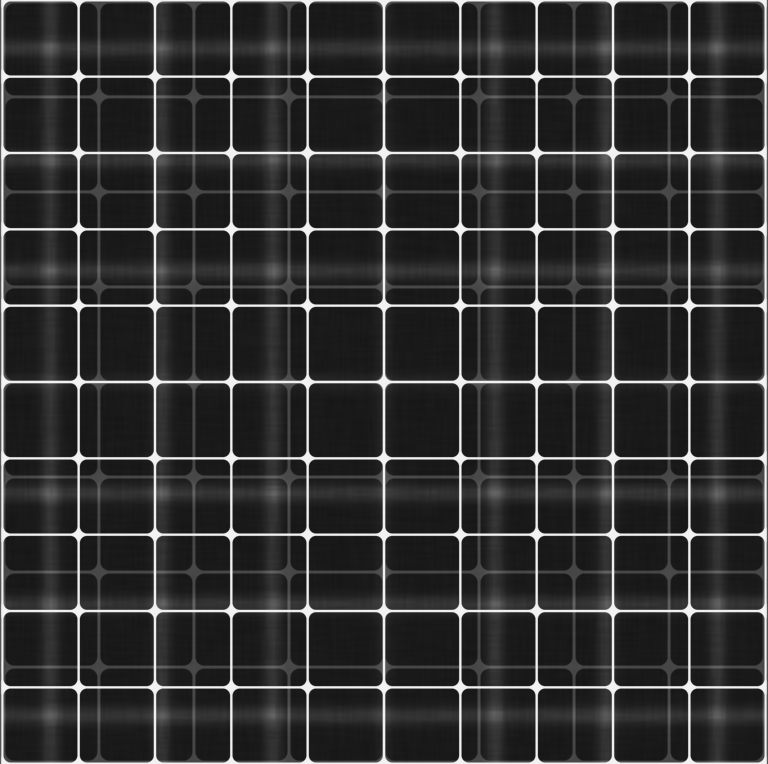
This pattern is drawn by a Shadertoy shader. Its source:

```glsl
#define PITCH 0.0994        // sharp cell size, in canvas widths
#define LINE_WIDTH 0.0031
#define CORNER_RADIUS 0.0094
#define MID_SCALE 1.245     // size of the dim grid relative to the sharp one
#define FAR_SCALE 1.457     // size of the blurred grid
#define BLUR 0.0080
#define BASE 0.098
#define MID_LIGHT 0.18
#define FAR_LIGHT 0.105
#define GRAIN 0.012
#define LINE_COLOR vec3(0.95)
#define RIM_COLOR vec3(0.33, 0.34, 0.33)

float hash(vec2 p) {
    p = fract(p * vec2(0.1031, 0.1137));
    p += dot(p, p.yx + 33.33);
    return fract((p.x + p.y) * p.x * 17.0);
}

float valueNoise(vec2 p) {
    vec2 cell = floor(p), f = fract(p);
    f = f * f * (3.0 - 2.0 * f);
    vec2 e = vec2(0.0, 1.0);
    return mix(mix(hash(cell), hash(cell + e.yx), f.x),
               mix(hash(cell + e.xy), hash(cell + e.yy), f.x), f.y);
}

// Gaps between rounded square cells: thin lines with four-pointed joints
float roundedGrid(vec2 p, float scale, float soft) {
    float pitch = PITCH * scale, radius = CORNER_RADIUS * scale;
    vec2 fromCenter = abs(fract(p / pitch) - 0.5) * pitch;
    vec2 q = fromCenter - 0.5 * (pitch - LINE_WIDTH * scale) + radius;
    float d = length(max(q, 0.0)) + min(max(q.x, q.y), 0.0) - radius;
    return smoothstep(-soft, soft, d);
}

// Out-of-focus grid: gaussian bands with a brighter spot at each crossing
float blurredGrid(vec2 p) {
    float pitch = PITCH * FAR_SCALE;
    vec2 index = round(p / pitch);
    vec2 d = (p - index * pitch) / BLUR;
    vec2 band = exp(-0.5 * d * d);
    // The central bands are weaker than the rest
    band *= mix(vec2(0.4), vec2(1.0), min(abs(index), 1.0));
    return band.x + band.y + 0.6 * band.x * band.y;
}

void mainImage(out vec4 fragColor, in vec2 fragCoord) {
    vec2 p = (fragCoord - 0.5 * iResolution.xy) / iResolution.x;
    float soft = 0.8 / iResolution.x;

    // Dark ground with faint streaks
    float streaks = valueNoise(p * vec2(300.0, 35.0) + 200.0)
                  + valueNoise(p * vec2(35.0, 300.0) + 400.0) - 1.0;
    float light = BASE + GRAIN * streaks;

    // Blurred and dim layers add light behind the sharp grid
    light += FAR_LIGHT * blurredGrid(p) * (1.0 + 0.12 * streaks);
    light += MID_LIGHT * roundedGrid(p, MID_SCALE, 1.2 * soft);
    vec3 color = mix(vec3(light), LINE_COLOR, roundedGrid(p, 1.0, soft));

    // Grey rim outside the outermost lines
    vec2 a = abs(p);
    float edge = max(a.x, a.y) - 5.0 * PITCH - 0.5 * LINE_WIDTH;
    color = mix(color, RIM_COLOR, smoothstep(-soft, soft, edge));

    fragColor = vec4(color, 1.0);
}
```
